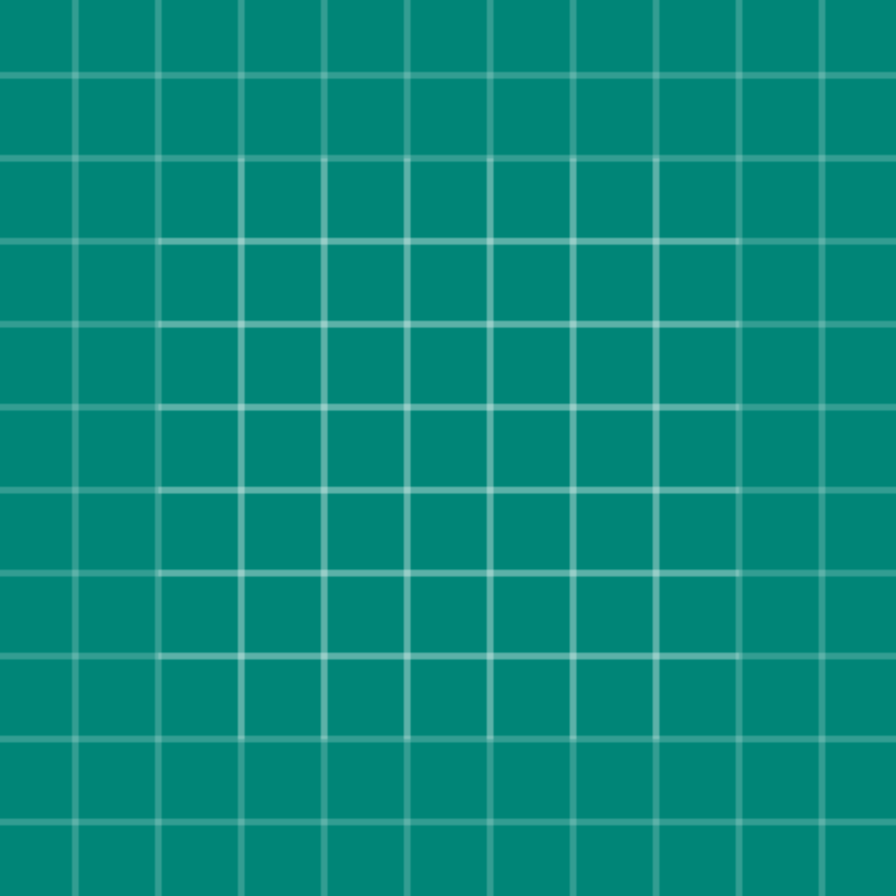
Reproduce this pattern procedurally as a Shadertoy shader.

```glsl
// Teal backdrop with a translucent white square grid, doubled inside a central block.

const vec3  BACKDROP    = vec3(0.0, 0.522, 0.467);
const vec3  LINE_COLOR  = vec3(1.0);
const float LINE_ALPHA  = 0.2;               // opacity of one stroke
const float UNITS       = 108.0;             // grid units across the canvas
const float SPACING     = 10.0;              // distance between lines
const float FIRST_LINE  = 9.0;               // position of the first line
const float LINE_WIDTH  = 0.8;
const float SOFTNESS    = 0.18;              // half width of the edge ramp
const float BLOCK_HALF  = 35.0;              // half length of the inner strokes
const float INNER_REACH = 30.0;              // inner strokes lie within this of the centre
const vec2  OFFSET      = vec2(0.08, -0.08); // slight shift of the whole grid

// Coverage of the repeating lines along each axis
vec2 lineCoverage(vec2 p, float soft) {
    vec2 d = abs(fract((p - FIRST_LINE) / SPACING + 0.5) - 0.5) * SPACING;
    return 1.0 - smoothstep(0.5 * LINE_WIDTH - soft, 0.5 * LINE_WIDTH + soft, d);
}

void mainImage(out vec4 fragColor, in vec2 fragCoord) {
    vec2 p = fragCoord / iResolution.xy * UNITS - OFFSET;
    float pixel = UNITS / min(iResolution.x, iResolution.y);
    float soft = max(SOFTNESS, 0.5 * pixel);

    // Strokes crossing the full canvas
    vec2 outer = lineCoverage(p, soft);

    // Second strokes: limited in length and in distance from the centre
    vec2 fromCentre = abs(p - 0.5 * UNITS);
    vec2 along = 1.0 - smoothstep(BLOCK_HALF - soft, BLOCK_HALF + soft, fromCentre.yx);
    vec2 inner = outer * along * step(fromCentre, vec2(INNER_REACH));

    // Each stroke is blended over the ones below it
    vec2 through = (1.0 - LINE_ALPHA * outer) * (1.0 - LINE_ALPHA * inner);
    vec3 color = mix(LINE_COLOR, BACKDROP, through.x * through.y);

    fragColor = vec4(color, 1.0);
}
```
